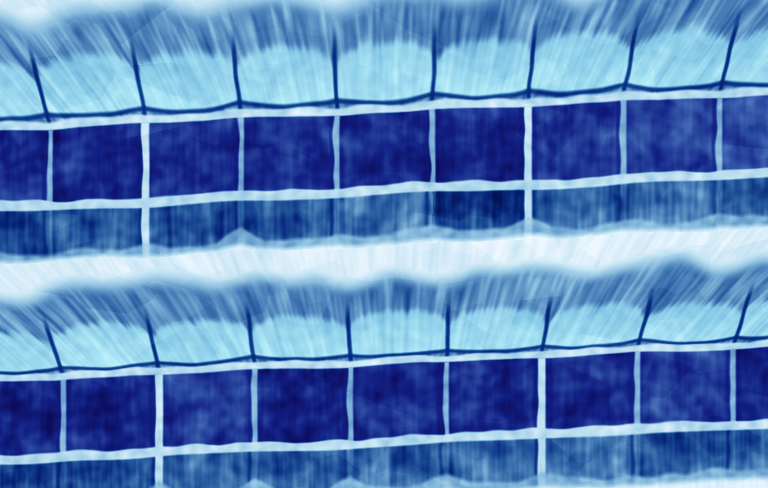
A Shadertoy shader for this pattern:

```glsl
vec2 hash2(vec2 p) {
    p = vec2(dot(p, vec2(127.1, 311.7)), dot(p, vec2(269.5, 183.3)));
    return fract(sin(p) * 43758.5);
}

float corner(vec2 cell, vec2 offset) {
    return dot(hash2(cell) * 2.0 - 1.0, offset);
}

float gradientNoise(vec2 p) {
    vec2 i = floor(p), f = fract(p), w = f * f * f * (f * (f * 6.0 - 15.0) + 10.0);
    vec2 e = vec2(1, 0);
    return 1.5 * mix(mix(corner(i, f), corner(i + e, f - e), w.x),
                     mix(corner(i + e.yx, f - e.yx), corner(i + 1.0, f - 1.0), w.x), w.y);
}

// Random value of the nearest scattered site, giving flat facets
float facet(vec2 p) {
    float nearest = 9.0, value = 0.0;
    for (int y = -1; y <= 1; y++)
    for (int x = -1; x <= 1; x++) {
        vec2 cell = floor(p) + vec2(x, y), site = hash2(cell);
        float d = length(cell + site - p);
        if (d < nearest) { nearest = d; value = site.x - 0.5; }
    }
    return value;
}

// Tone 0 is deep navy, tone 6 is icy white
vec3 iceRamp(float tone) {
    vec3 ramp[7] = vec3[7](
        vec3(0.01, 0.07, 0.32), vec3(0.03, 0.16, 0.49), vec3(0.14, 0.34, 0.61),
        vec3(0.32, 0.53, 0.74), vec3(0.54, 0.74, 0.87), vec3(0.73, 0.87, 0.94),
        vec3(0.93, 0.97, 1.0));
    tone = clamp(tone, 0.0, 5.999);
    int i = int(tone);
    return mix(ramp[i], ramp[i + 1], fract(tone));
}

float line(float d, float halfWidth) {
    return 1.0 - smoothstep(halfWidth - 0.003, halfWidth + 0.003, abs(d));
}

void mainImage(out vec4 fragColor, in vec2 fragCoord) {
    vec2 p = fragCoord / iResolution.y;
    float fine = gradientNoise(p * 45.0);
    float rough = gradientNoise(p * 16.0);

    // Tilted courses; drop is measured downward from the ledge under the caps
    float depth = 1.0 - p.y + 0.045 * p.x + 0.008 * gradientNoise(p * vec2(5, 4)) + 0.003 * rough;
    float row = clamp(floor((depth - 0.023) / 0.516), 0.0, 1.0);
    float drop = depth - 0.259 - 0.516 * row;
    if (row < 0.5 && drop < 0.0) drop /= 1.35;

    // Columns fan outward above the ledge
    float rise = max(-drop, 0.0);
    float x = 0.8 + (p.x - 0.8) / (1.0 + 0.5 * rise) + 0.003 * rough;
    float u = (x - 0.102 - 0.028 * row) / 0.196;
    float joint = floor(u + 0.5);
    float side = (u - joint) * 0.196;
    float bow = abs(2.0 * fract(u) - 1.0);

    // Blurred streaks
    float fan = (p.x - 0.8) / (1.0 + 1.6 * rise);
    float streak = 0.6 * gradientNoise(vec2(fan * 50.0, p.y * 6.0))
                 + 0.5 * gradientNoise(vec2(fan * 120.0, p.y * 11.0));
    float tone = 3.0 + 1.7 * streak + 0.5 * rough;
    float snow = 1.0 - smoothstep(-0.195, -0.145, drop + 0.03 * gradientNoise(p * vec2(8, 3)) + 0.015 * streak);
    tone = mix(tone, 5.6 + 0.6 * streak, snow);

    // Rounded caps, dark seams and rims
    float capTop = -0.1 + 0.028 * pow(bow, 3.0) + 0.01 * (hash2(vec2(floor(u), row)).x - 0.5);
    float capBottom = -0.013 - 0.008 * bow * bow;
    float cap = smoothstep(capTop - 0.008, capTop + 0.012, drop + 0.01 * streak)
              * (1.0 - smoothstep(0.0, 0.005, drop - capBottom));
    tone = mix(tone, 4.5 + 8.0 * (drop + 0.06) + 0.8 * streak + 0.3 * fine, cap);
    tone = mix(tone, 0.7, line(side, 0.004) * smoothstep(-0.135, -0.085, drop) * 0.9);
    tone = mix(tone, 0.8, line(drop - capBottom - 0.003, 0.0035) * 0.85);

    // Two courses of mottled tiles
    float lower = step(0.165, drop);
    float tileMask = smoothstep(0.003, 0.009, drop);
    vec2 tileRandom = hash2(vec2(floor(u), row * 2.0 + lower + 7.0));
    float tile = 0.75 + 1.4 * tileRandom.x + 0.3 * lower + 1.0 * rough + 0.6 * fine
               + (0.5 + 0.6 * lower) * streak - 0.4 * smoothstep(0.75, 0.95, bow);
    tile += 8.0 * lower * max(drop - 0.215, 0.0);
    tone = mix(tone, tile, tileMask);

    // Pale joints, every fourth one glowing
    float glow = 1.0 - step(0.5, abs(mod(joint, 4.0) - 1.0));
    float jointMask = line(side, 0.006 + 0.002 * glow + 0.002 * rough) * tileMask;
    tone = mix(tone, 4.1 + 1.5 * glow + 0.6 * fine, jointMask * mix(1.0, 0.35 + 0.6 * glow, lower) * 0.9);
    tone = mix(tone, 0.8, 0.6 * tileMask * line(side + 0.011, 0.003));

    // Ledges and the snowy foot with peaks at the joints
    tone = mix(tone, 5.0 + 0.8 * fine, line(drop, 0.007 + 0.002 * rough));
    tone = mix(tone, 4.9 + 0.8 * fine, line(drop - 0.165, 0.010 + 0.003 * rough));
    float peak = 0.03 * max(0.0, 1.0 - abs(side) / 0.05) * hash2(vec2(joint, row)).y;
    float foot = drop + peak + 0.012 * gradientNoise(p * vec2(14, 5));
    tone = mix(tone, 4.1 + 0.8 * fine, smoothstep(0.252, 0.264, foot) * 0.8);
    tone = mix(tone, 5.7 + 0.4 * streak, smoothstep(0.268, 0.284, drop + 0.3 * peak));

    tone += 0.35 * facet(p * vec2(9, 14)) + 0.25 * facet(p * vec2(17, 23) + 5.0);
    vec3 color = iceRamp(tone);
    color *= mix(vec3(1), vec3(0.92, 1.03, 1.02), cap);
    color += vec3(0.04, -0.03, 0.03) * tileMask * (1.0 - lower) * (1.0 - smoothstep(2.0, 4.0, tone));
    fragColor = vec4(clamp(color, 0.0, 1.0), 1.0);
}
```
